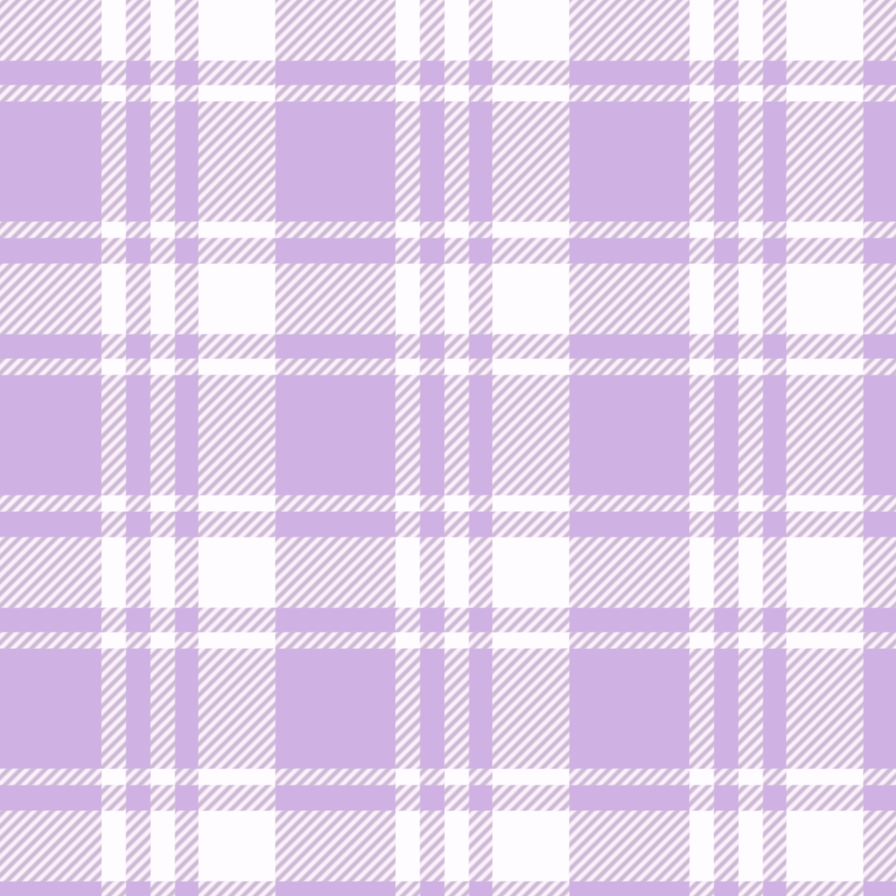
Give the GLSL for this pattern, as a Shadertoy shader.

```glsl
// Lilac and white gingham-style tartan with diagonal twill where the threads cross.
#define PERIOD vec2(0.3281, 0.3053)  // size of one repeat, in canvas heights
#define ORIGIN vec2(0.2643, 0.0286)  // corner of one repeat, from the top left
#define TWILL_PITCH 0.01367          // spacing of the diagonals along either axis
#define TWILL_SOFT 0.17              // softness of the diagonals, in pitches
#define EDGE_SOFT 0.0013             // softness of the band edges
#define LILAC vec3(0.81, 0.70, 0.89)
#define MAUVE vec3(0.81, 0.73, 0.84)
#define WHITE vec3(0.995, 0.99, 0.995)
#define BLUSH vec3(0.985, 0.945, 0.985)

// Coverage of a dyed band from start to end
float band(float x, float start, float end, float soft) {
    return smoothstep(start - soft, start + soft, x)
         - smoothstep(end - soft, end + soft, x);
}

// Vertical threads: one broad band, then two narrow ones
float warpDye(float x, float soft) {
    return band(x, 0.0430, 0.1771, soft)
         + band(x, 0.2044, 0.2318, soft)
         + band(x, 0.2591, 0.2852, soft);
}

// Horizontal threads: one broad band between two narrow ones
float weftDye(float y, float soft) {
    return band(y, 0.0391, 0.0664, soft)
         + band(y, 0.0846, 0.2188, soft)
         + band(y, 0.2370, 0.2656, soft);
}

// 0 where the warp shows, 1 where the weft shows
float twill(vec2 p, float pixel) {
    float fromCentre = abs(fract((p.x + p.y) / TWILL_PITCH) - 0.5);
    float soft = max(TWILL_SOFT, pixel / TWILL_PITCH);
    return smoothstep(0.25 - soft, 0.25 + soft, fromCentre);
}

void mainImage(out vec4 fragColor, in vec2 fragCoord) {
    float pixel = 1.0 / iResolution.y;
    vec2 p = vec2(fragCoord.x, iResolution.y - fragCoord.y) * pixel;

    // Thread colours within the repeat
    vec2 cell = mod(p - ORIGIN, PERIOD);
    float soft = max(EDGE_SOFT, 0.7 * pixel);
    float warp = warpDye(cell.x, soft);
    float weft = weftDye(cell.y, soft);

    // Interlace the threads; mixed crossings are slightly greyer
    float dye = mix(warp, weft, twill(p, pixel));
    float mixed = abs(warp - weft);
    vec3 ground = mix(WHITE, BLUSH, mixed);
    vec3 thread = mix(LILAC, MAUVE, mixed);
    fragColor = vec4(mix(ground, thread, dye), 1.0);
}
```
